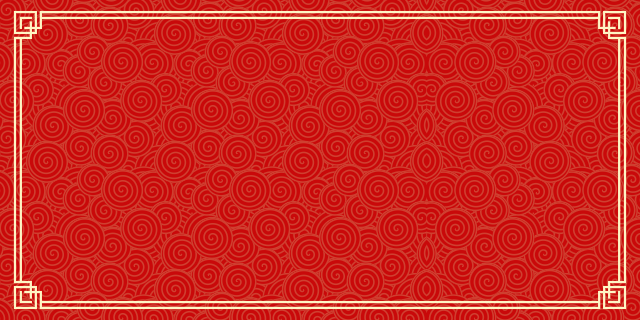
Give the GLSL for this pattern, as a WebGL 1 fragment shader.

```glsl
precision highp float;
// Red festive panel: overlapping coiled clouds in a repeating tile, reflected
// near the right side, under a double cream border with fretwork corners.
// Each cloud is a disc that hides those below it; line coverage is accumulated.

uniform vec2 u_resolution;

const vec2 SIZE = vec2(768.0, 384.0);  // design units, origin at upper left
const float TILE = 153.6;
const float MIRROR_X = 512.0;
const float PITCH = 6.0;               // distance between coil turns
const float COIL_HALF = 0.95;
const float FRAME_HALF = 1.35;
const vec2 FRAME_INSET = vec2(18.0, 14.5);
const float LINE_GAP = 7.0;
const float FRET = 25.0;               // side of the corner box
const float FRET_END = 31.0;           // where the straight border begins
const float TAU = 6.2831853;
const vec3 RED = vec3(0.79, 0.035, 0.04);
const vec3 CORAL = vec3(0.81, 0.25, 0.19);
const vec3 CREAM = vec3(1.0, 0.96, 0.77);

float pixelSize;

float cover(float distanceToShape) {
  return clamp(0.5 - distanceToShape / pixelSize, 0.0, 1.0);
}

// Disc with a rim and either a spiral (twist 1) or rings (twist 0)
void cloud(vec2 p, vec2 center, float radius, float twist, inout float ink) {
  vec2 d = mod(p - center + 0.5 * TILE, TILE) - 0.5 * TILE;
  float r = length(d);
  float turn = twist * atan(d.y, d.x + 0.0001) / TAU;
  float coil = abs(fract((r - radius) / PITCH - turn + 0.5) - 0.5) * PITCH;
  float rim = abs(r - radius);
  float line = cover(min(coil, rim) - COIL_HALF);
  ink = mix(ink, line, cover(r - radius - COIL_HALF));
}

float cloudPattern(vec2 p) {
  float ink = 0.0;
  // Staggered ringed clouds fill the gaps
  for (int j = 0; j < 6; j++) {
    for (int i = 0; i < 4; i++) {
      float row = float(j);
      vec2 c = vec2(float(i) + 0.5 * mod(row, 2.0), row * 2.0 / 3.0);
      cloud(p, c * TILE / 4.0, 30.0, 0.0, ink);
    }
  }
  // Partly hidden coils
  cloud(p, vec2(380.0, 231.0), 18.0, 1.0, ink);
  cloud(p, vec2(316.0, 166.0), 22.0, 1.0, ink);
  cloud(p, vec2(337.0, 229.0), 24.0, 1.0, ink);
  cloud(p, vec2(404.0, 177.0), 21.0, 1.0, ink);
  cloud(p, vec2(371.0, 151.0), 24.0, 1.0, ink);
  cloud(p, vec2(352.0, 261.0), 19.0, 1.0, ink);
  cloud(p, vec2(288.0, 142.0), 23.0, 1.0, ink);
  cloud(p, vec2(402.0, 239.0), 19.0, 1.0, ink);
  cloud(p, vec2(433.0, 253.0), 20.0, 1.0, ink);
  cloud(p, vec2(285.0, 184.0), 22.0, 1.0, ink);
  cloud(p, vec2(419.0, 216.0), 19.0, 1.0, ink);
  // Large coils on top
  cloud(p, vec2(408.0, 132.0), 24.5, 1.0, ink);
  cloud(p, vec2(323.0, 274.5), 24.5, 1.0, ink);
  cloud(p, vec2(363.5, 194.0), 24.5, 1.0, ink);
  cloud(p, vec2(300.0, 228.0), 24.5, 1.0, ink);
  return ink;
}

// Distance to an axis-aligned stroke between two corners
float stroke(vec2 p, vec2 a, vec2 b) {
  vec2 d = abs(p - 0.5 * (a + b)) - 0.5 * abs(b - a) - FRAME_HALF;
  return max(d.x, d.y);
}

// Strokes on one side of the corner diagonal
float borderHalf(vec2 p) {
  float inner = FRET - LINE_GAP + 1.0;
  float d = stroke(p, vec2(0.0), vec2(FRET, 0.0));
  d = min(d, stroke(p, vec2(FRET, 0.0), vec2(FRET)));
  d = min(d, stroke(p, vec2(FRET_END, 0.0), vec2(FRET_END, inner)));
  d = min(d, stroke(p, vec2(12.5, inner), vec2(FRET_END, inner)));
  d = min(d, stroke(p, vec2(LINE_GAP), vec2(inner, LINE_GAP)));
  d = min(d, stroke(p, vec2(FRET_END, 0.0), vec2(SIZE.x, 0.0)));
  return min(d, stroke(p, vec2(FRET_END, LINE_GAP), vec2(SIZE.x, LINE_GAP)));
}

void main() {
  vec2 p = gl_FragCoord.xy / u_resolution * SIZE;
  p.y = SIZE.y - p.y;
  pixelSize = SIZE.y / u_resolution.y;

  // Reflected cloud field
  vec2 field = vec2(min(p.x, 2.0 * MIRROR_X - p.x), p.y);
  vec3 color = mix(RED, CORAL, cloudPattern(field));

  // Border folded into one corner
  vec2 corner = min(p, SIZE - p) - FRAME_INSET;
  float border = min(borderHalf(corner), borderHalf(corner.yx));
  color = mix(color, CREAM, cover(border));

  gl_FragColor = vec4(color, 1.0);
}
```
